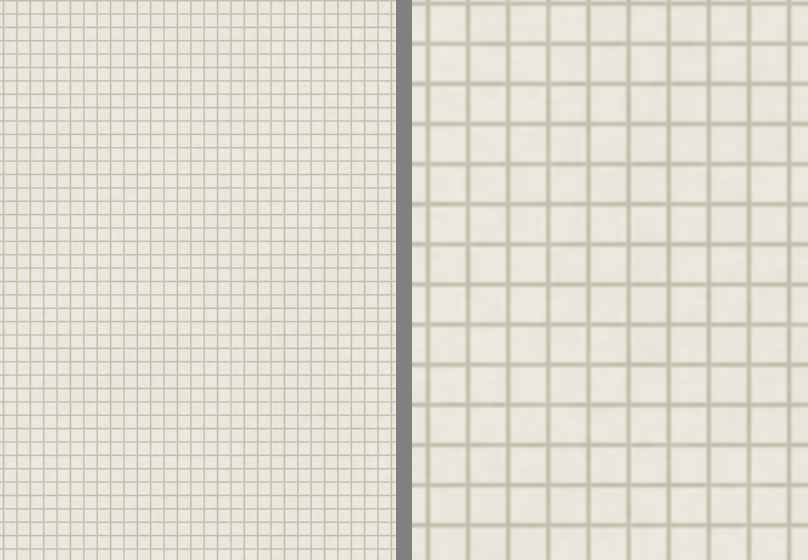
Left, the full canvas; right, a detail of the centre.
Reproduce this pattern procedurally as a Shadertoy shader.

```glsl
#define CELLS_ACROSS 29.61
#define GRID_OFFSET vec2(0.268, 0.048)
#define LINE_WIDTH 0.108
#define EDGE_SOFTNESS 0.09
#define PAPER_COLOR vec3(0.918, 0.908, 0.870)
#define WEFT_COLOR vec3(0.752, 0.745, 0.672)
#define WARP_COLOR vec3(0.755, 0.742, 0.655)
#define THREADS_PER_CELL 6.0
#define GRAIN_STRENGTH 0.014
#define SHADE_STRENGTH 0.010
#define LINE_WEAR 0.14

float hash(vec2 p) {
    return fract(sin(dot(p, vec2(127.1, 311.7))) * 43758.5453);
}

float valueNoise(vec2 p) {
    vec2 cell = floor(p);
    vec2 f = fract(p);
    f = f * f * (3.0 - 2.0 * f);
    float bottom = mix(hash(cell), hash(cell + vec2(1.0, 0.0)), f.x);
    float top = mix(hash(cell + vec2(0.0, 1.0)), hash(cell + vec2(1.0, 1.0)), f.x);
    return mix(bottom, top, f.y);
}

// Box-filtered coverage of the nearest vertical (x) and horizontal (y) line
vec2 gridCoverage(vec2 p, float pixel) {
    vec2 distanceToLine = abs(fract(p + 0.5) - 0.5);
    float blur = max(pixel, EDGE_SOFTNESS);
    vec2 coverage = (0.5 * (LINE_WIDTH + blur) - distanceToLine) / blur;
    return clamp(coverage, 0.0, min(1.0, LINE_WIDTH / blur));
}

// Fine crossed threads, centred on zero
float wovenGrain(vec2 p) {
    vec2 thread = p * THREADS_PER_CELL;
    float warp = valueNoise(thread * vec2(1.0, 0.35));
    float weft = valueNoise(thread * vec2(0.35, 1.0) + 57.0);
    return warp + weft - 1.0;
}

void mainImage(out vec4 fragColor, in vec2 fragCoord) {
    // Cell units, measured from the upper left corner
    float pixel = CELLS_ACROSS / iResolution.x;
    vec2 p = vec2(fragCoord.x, iResolution.y - fragCoord.y) * pixel;
    vec2 gridPos = p - GRID_OFFSET;

    // Ruled lines with slightly uneven ink
    vec2 lines = gridCoverage(gridPos, pixel);
    lines *= 1.0 - LINE_WEAR * (valueNoise(p * 3.0) - 0.5);
    vec3 color = mix(PAPER_COLOR, WARP_COLOR, lines.x);
    color = mix(color, WEFT_COLOR, lines.y * (1.0 - 0.5 * lines.x));

    // Cloth texture and broad tonal drift
    color += GRAIN_STRENGTH * wovenGrain(p);
    color += SHADE_STRENGTH * (valueNoise(p * 0.18) - 0.5);

    fragColor = vec4(clamp(color, 0.0, 1.0), 1.0);
}
```
